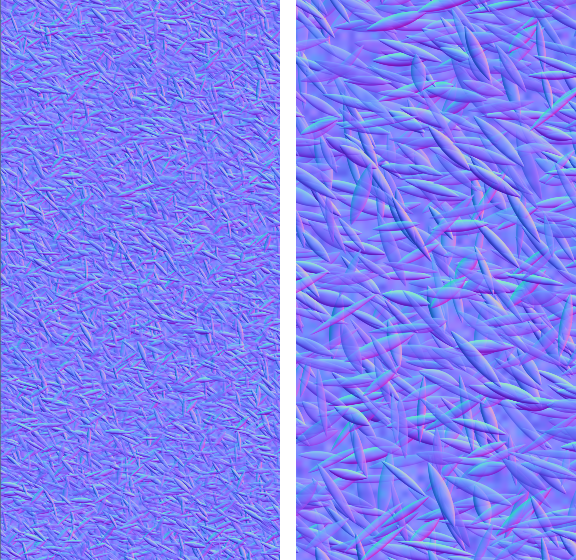
Left: the whole. Right: its middle third, enlarged.
Write a WebGL 1 fragment shader that draws this texture map.

```glsl
precision highp float;
uniform vec2 u_resolution;

#define LAYERS 8
#define CELL 0.052
#define HALF_LENGTH vec2(0.022, 0.050)
#define HALF_WIDTH vec2(0.0045, 0.0095)
#define RELIEF vec2(0.4, 2.0)
#define MAIN_ANGLE -0.3
#define ANGLE_SPREAD 1.7
#define NEEDLE_TILT 0.3
#define SHOW_THROUGH 0.25
#define DENSITY 0.88
#define GRAIN 0.14
#define BORDER_COLOR vec3(0.33, 0.40, 0.46)

float hash(vec2 p) {
  return fract(sin(dot(p, vec2(127.1, 311.7))) * 43758.5453);
}

vec4 hash4(vec2 p) {
  return vec4(hash(p), hash(p + 17.3), hash(p + 41.9), hash(p + 73.7));
}

float valueNoise(vec2 p) {
  vec2 i = floor(p), f = fract(p);
  f = f * f * (3.0 - 2.0 * f);
  return mix(mix(hash(i), hash(i + vec2(1.0, 0.0)), f.x),
             mix(hash(i + vec2(0.0, 1.0)), hash(i + 1.0), f.x), f.y);
}

// Lays one pointed needle over the surface slope below it
vec2 layNeedle(vec2 slope, vec2 offset, vec4 shape, vec4 look, float pixel) {
  float angle = MAIN_ANGLE + ANGLE_SPREAD * (shape.x + shape.y - 1.0);
  vec2 axis = vec2(cos(angle), sin(angle));
  vec2 side = vec2(-axis.y, axis.x);
  float along = dot(offset, axis) / mix(HALF_LENGTH.x, HALF_LENGTH.y, shape.z);
  float across = dot(offset, side);
  across += 0.003 * (look.w - 0.5) * along * along; // slight bend

  float taper = max(1.0 - along * along, 0.0);
  float halfWidth = mix(HALF_WIDTH.x, HALF_WIDTH.y, shape.w * shape.w) * taper;
  float cover = smoothstep(-0.6 * pixel, 0.6 * pixel, halfWidth - abs(across));
  cover *= smoothstep(0.0, 0.15, taper) * step(look.z, DENSITY);

  // Rounded flanks with a flatter crest
  float d = clamp(across / max(halfWidth, pixel), -1.0, 1.0);
  float relief = mix(RELIEF.x, RELIEF.y, look.x * look.x);
  vec2 needle = side * relief * d * (0.35 + 0.65 * d * d);
  needle += axis * 0.3 * along * along * along;
  needle += NEEDLE_TILT * (vec2(look.y, look.w) - 0.5);
  return mix(slope, needle + SHOW_THROUGH * slope, cover);
}

void main() {
  vec2 p = gl_FragCoord.xy / u_resolution.x;
  float pixel = 1.0 / u_resolution.x;

  // Softly uneven ground
  vec2 grain = vec2(valueNoise(p * 110.0), valueNoise(p * 110.0 + 50.0)) - 0.5;
  vec2 slope = 2.0 * GRAIN * grain;

  // Stacked layers of scattered needles, drawn from the bottom up
  for (int layer = 0; layer < LAYERS; layer++) {
    float seed = float(layer) * 59.0;
    vec2 q = p / CELL + vec2(hash(vec2(seed, 3.0)), hash(vec2(seed, 8.0)));
    vec2 home = floor(q);
    for (int y = -1; y <= 1; y++) {
      for (int x = -1; x <= 1; x++) {
        vec2 cell = home + vec2(float(x), float(y));
        vec2 id = cell + seed;
        vec2 center = cell + vec2(hash(id + 5.1), hash(id + 9.7));
        slope = layNeedle(slope, (q - center) * CELL, hash4(id),
                          hash4(id + 131.0), pixel);
      }
    }
  }

  // Fine surface texture, then slope to encoded normal
  slope += GRAIN * grain;
  vec3 normal = normalize(vec3(slope, 1.0));
  vec3 color = 0.5 + 0.5 * normal;

  // Creases facing the lower left sink a little
  color *= 1.0 - 0.15 * max(0.0, dot(normal.xy, vec2(-0.7)));

  // Worn left border
  float border = 1.0 - smoothstep(0.002, 0.006, p.x);
  color = mix(color, BORDER_COLOR, 0.7 * border);
  gl_FragColor = vec4(color, 1.0);
}
```
